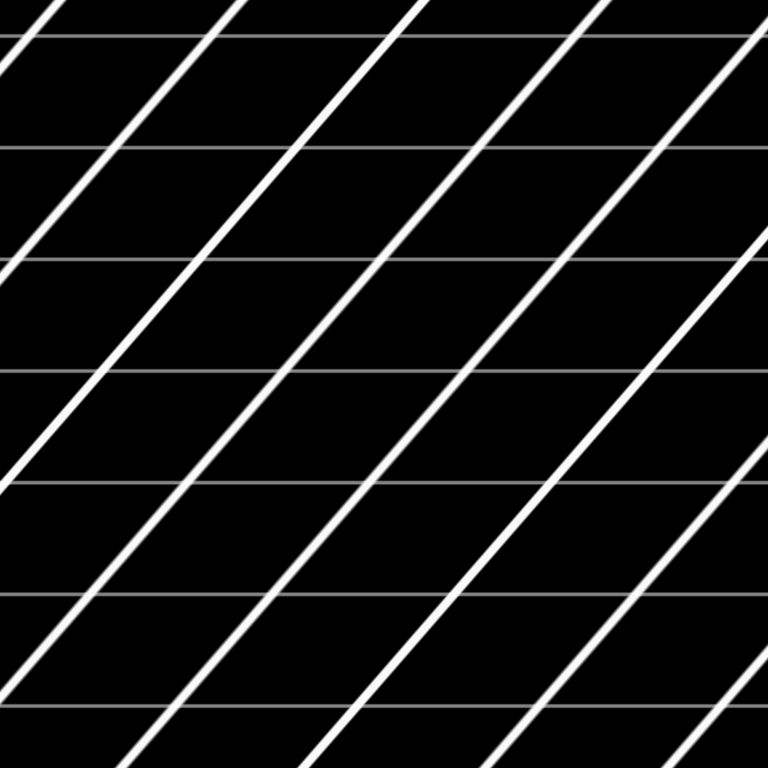
This pattern is drawn by a three.js fragment shader. Its source:

```glsl
// Thin grey horizontal rules crossed by bold white slanted stripes on black.
// Each family is a repeated distance to the nearest line centre, drawn with
// a soft edge; every third stripe has a slightly crisper edge.
#define RULE_SPACING 0.1454
#define RULE_OFFSET 0.0807
#define RULE_WIDTH 0.0046
#define RULE_BLUR 0.0030
#define RULE_GREY 0.52
#define STRIPE_ANGLE 49.03
#define STRIPE_SPACING 0.1789
#define STRIPE_START 0.1578
#define STRIPE_WIDTH 0.0115
#define STRIPE_BLUR 0.0056
#define CRISP_BLUR 0.0040
#define STRIPE_WHITE 0.98

varying vec2 vUv;

// Distance to the nearest line centre of a family with the given spacing.
float lineDistance(float position, float spacing) {
  return abs(fract(position / spacing + 0.5) - 0.5) * spacing;
}

// Coverage of a line whose edge fades over the blur distance.
float softLine(float dist, float width, float blur) {
  return 1.0 - smoothstep(0.5 * (width - blur), 0.5 * (width + blur), dist);
}

void main() {
  // Horizontal rules
  float ruleDist = lineDistance(vUv.y - RULE_OFFSET, RULE_SPACING);
  float rule = RULE_GREY * softLine(ruleDist, RULE_WIDTH, RULE_BLUR);

  // Slanted stripes, measured along their normal
  float angle = radians(STRIPE_ANGLE);
  vec2 normal = vec2(sin(angle), -cos(angle));
  float across = dot(vUv - vec2(STRIPE_START, 0.0), normal);
  float index = floor(across / STRIPE_SPACING + 0.5);
  float crisp = 1.0 - step(0.5, abs(mod(index, 3.0) - 1.0));
  float blur = mix(STRIPE_BLUR, CRISP_BLUR, crisp);
  float stripeDist = lineDistance(across, STRIPE_SPACING);
  float stripe = STRIPE_WHITE * softLine(stripeDist, STRIPE_WIDTH, blur);

  // Screen blend where the families cross
  float light = 1.0 - (1.0 - rule) * (1.0 - stripe);
  gl_FragColor = vec4(vec3(light), 1.0);
}
```
